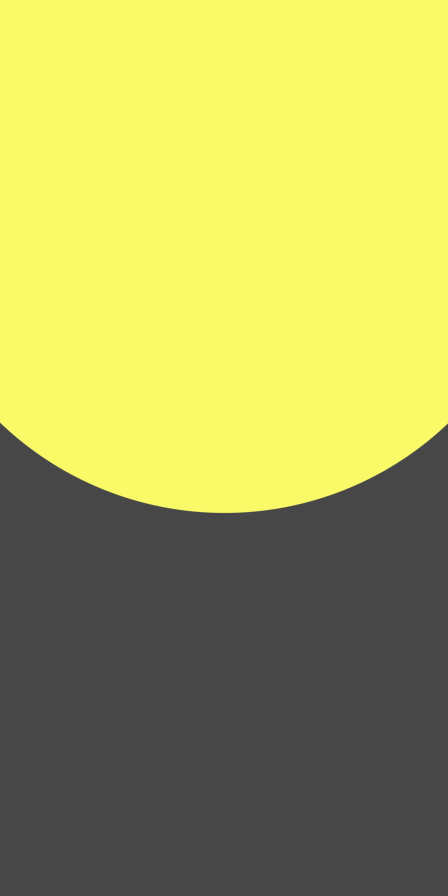
A WebGL 1 fragment shader for this background:

```glsl
precision highp float;

uniform vec2 u_resolution;

// Lengths are in canvas widths, measured from the lower left.
const vec3 DISC_COLOR = vec3(0.98, 0.98, 0.41);
const vec3 GROUND_COLOR = vec3(0.28, 0.28, 0.28);
const vec2 DISC_CENTER = vec2(0.501, 1.578);
const float DISC_RADIUS = 0.723;
const float SIDE_LIMIT = 1.578;  // above this height the disc widens into a full band

// Signed distance to the disc, extended straight upward to fill the top.
float domeDistance(vec2 p) {
    vec2 offset = p - DISC_CENTER;
    offset.y = min(offset.y, SIDE_LIMIT - DISC_CENTER.y);
    return length(offset) - DISC_RADIUS;
}

void main() {
    vec2 p = gl_FragCoord.xy / u_resolution.x;
    float pixel = 1.0 / u_resolution.x;

    // Bright dome over the flat ground, with a one-pixel soft edge
    float coverage = 1.0 - smoothstep(-0.75 * pixel, 0.75 * pixel, domeDistance(p));
    gl_FragColor = vec4(mix(GROUND_COLOR, DISC_COLOR, coverage), 1.0);
}
```
